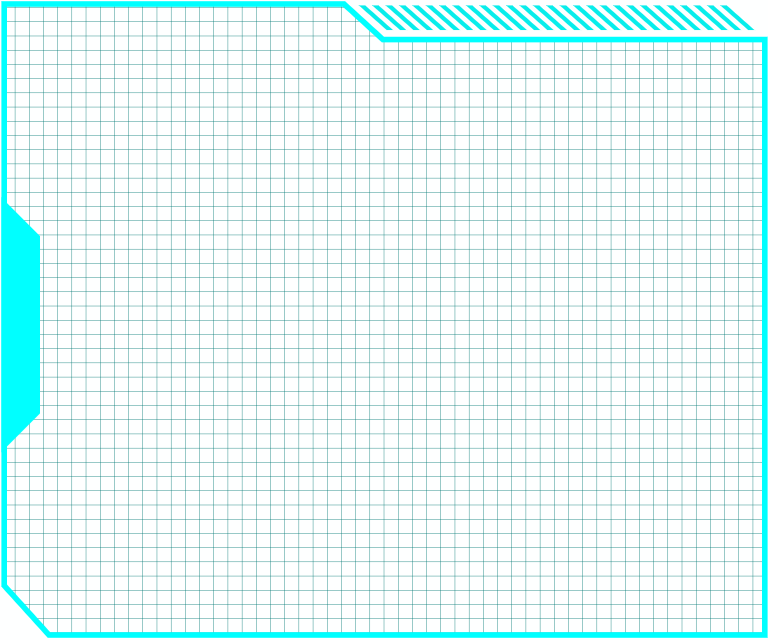
Write a Shadertoy shader that draws this background.

```glsl
// A cyan interface panel on white: a fine teal grid inside a cut-corner frame,
// a solid tab on the left edge and a slanted hatch strip at the top right.
// Shapes are half-plane distances on a 768 x 639 design canvas.

const vec2 DESIGN = vec2(768.0, 639.0);

// Antialiased fill of a signed distance
float fill(float dist, float pixel) {
    return clamp(0.5 - dist / pixel, 0.0, 1.0);
}

// Share of a pixel covered by thin lines repeating along one axis
float gridLine(float coord, float pitch, float width, float pixel) {
    float d = abs(mod(coord + 0.5 * pitch, pitch) - 0.5 * pitch);
    float overlap = min(d + 0.5 * pixel, 0.5 * width) - max(d - 0.5 * pixel, -0.5 * width);
    return max(overlap, 0.0) / pixel;
}

// Box with a cut lower-left corner and a stepped upper-right edge
float panelDistance(vec2 p) {
    float sides = max(4.2 - p.x, p.x - 764.8);
    float ends = max(5.0 - p.y, p.y - 635.0);
    float cut = dot(p - vec2(49.0, 5.0), -vec2(0.740, 0.672));
    float slope = dot(p - vec2(344.0, 635.0), vec2(0.673, 0.739));
    float step_ = min(p.y - 599.5, slope);
    return max(max(sides, ends), max(cut, step_));
}

// Tab with two bevelled corners
float tabDistance(vec2 p) {
    float bevel = (abs(p.y - 314.7) + p.x - 128.5) * 0.7071;
    return max(max(1.5 - p.x, p.x - 40.0), bevel);
}

// Slanted bars clipped to a parallelogram
float hatchDistance(vec2 p) {
    float pitch = 13.39;
    float barWidth = 6.3;
    float u = p.x + (p.y - 633.5) * 1.13 - 359.0;
    float bar = abs(mod(u, pitch) - 0.5 * barWidth);
    bar = min(bar, pitch - bar) - 0.5 * barWidth;
    float ends = max(-u, u - 27.0 * pitch - barWidth);
    float strip = abs(p.y - 621.3) - 12.3;
    return max(max(bar, ends) * 0.663, strip);
}

void mainImage(out vec4 fragColor, in vec2 fragCoord) {
    vec2 p = fragCoord / iResolution.xy * DESIGN;
    float pixel = DESIGN.y / iResolution.y;

    vec3 paper = vec3(0.995, 1.0, 1.0);
    vec3 teal = vec3(0.0, 0.47, 0.45);
    vec3 cyan = vec3(0.0, 1.0, 1.0);
    vec3 hatchCyan = vec3(0.03, 0.93, 0.92);

    // Grid within the panel
    float panel = panelDistance(p);
    float columns = gridLine(p.x - 0.88, 14.19, 0.4, pixel);
    float rows = gridLine(p.y - 7.09, 14.19, 0.4, pixel);
    float grid = 1.0 - (1.0 - columns) * (1.0 - rows);
    vec3 color = mix(paper, teal, grid * fill(panel, pixel));

    // Hatch, frame and tab
    color = mix(color, hatchCyan, fill(hatchDistance(p), pixel));
    color = mix(color, cyan, fill(abs(panel) - 2.8, pixel));
    color = mix(color, cyan, fill(tabDistance(p), pixel));

    fragColor = vec4(color, 1.0);
}
```
